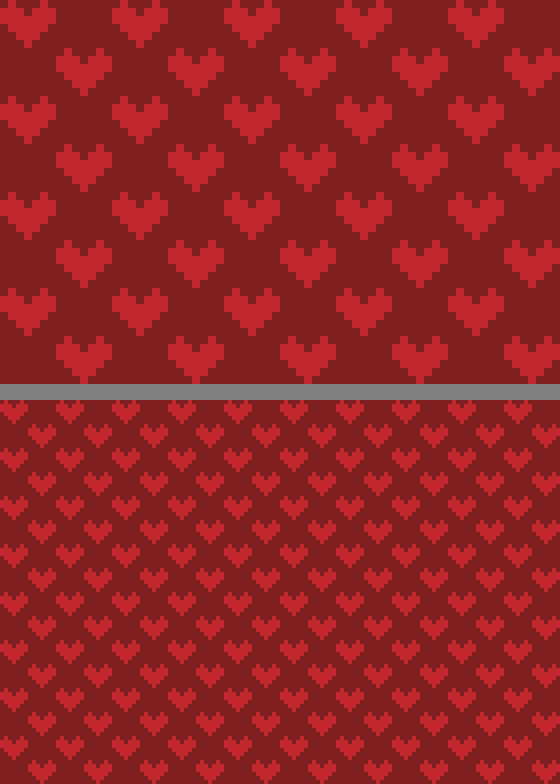
Top: one tile. Bottom: repeated 2 by 2.
Reproduce this pattern procedurally as a WebGL 1 fragment shader.

```glsl
precision highp float;

uniform vec2 u_resolution;

const vec2 REPEATS = vec2(5.0, 4.0);     // whole repeats across and down
const vec2 HEART_SIZE = vec2(7.0, 6.0);  // blocks in one heart
const vec3 DARK_RED = vec3(0.498, 0.122, 0.122);
const vec3 BRIGHT_RED = vec3(0.765, 0.153, 0.180);

// Stepped heart: a V-shaped body capped by two pointed lobes.
float heartBlock(vec2 block) {
  float side = abs(block.x - 3.0);
  float body = step(side, block.y + 0.5);
  float lobes = step(abs(side - 2.0), 5.5 - block.y);
  return body * lobes;
}

// Hearts fill alternate boxes of a checkerboard.
float patternBlock(vec2 block, vec2 heartSize) {
  vec2 box = floor((block + 0.5) / heartSize);
  float occupied = step(0.5, mod(box.x + box.y, 2.0));
  return occupied * heartBlock(block - box * heartSize);
}

// Blends neighbouring blocks across a border one pixel wide.
float smoothPattern(vec2 position, vec2 pixelSize, vec2 heartSize) {
  vec2 centred = position - 0.5;
  vec2 block = floor(centred);
  vec2 blend = clamp((fract(centred) - 0.5) / pixelSize + 0.5, 0.0, 1.0);
  float lower = mix(patternBlock(block, heartSize),
                    patternBlock(block + vec2(1.0, 0.0), heartSize), blend.x);
  float upper = mix(patternBlock(block + vec2(0.0, 1.0), heartSize),
                    patternBlock(block + vec2(1.0, 1.0), heartSize), blend.x);
  return mix(lower, upper, blend.y);
}

void main() {
  // Each repeat holds two boxes in each direction.
  vec2 blockCount = REPEATS * 2.0 * HEART_SIZE;
  vec2 pixelSize = blockCount / u_resolution;
  vec2 position = gl_FragCoord.xy * pixelSize;

  float heart = smoothPattern(position, pixelSize, HEART_SIZE);
  gl_FragColor = vec4(mix(DARK_RED, BRIGHT_RED, heart), 1.0);
}
```
